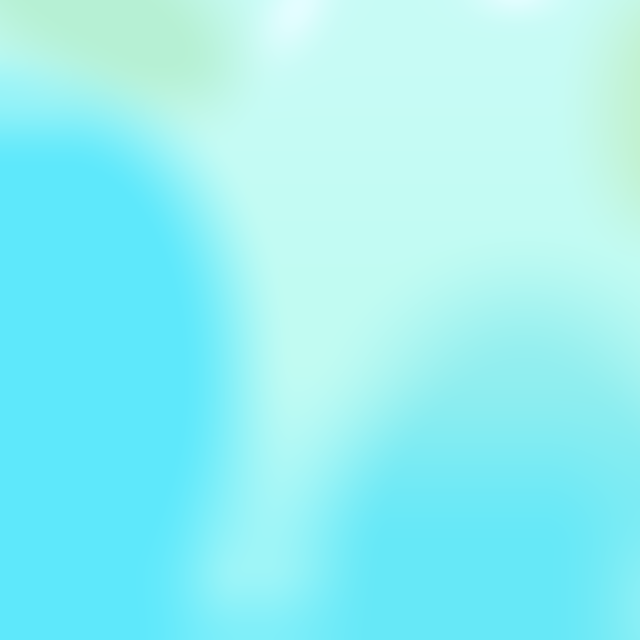
Write a Shadertoy shader that draws this background.

```glsl
// A soft pastel backdrop: mint fading to aqua, with blurred cyan and green pools.
// Each pool is an ellipse distance with a wide smooth edge, laid over the
// vertical base gradient; small gaussian glows add the pale highlights.

#define MINT   vec3(0.757, 0.985, 0.950)
#define AQUA   vec3(0.620, 0.960, 0.970)
#define CYAN   vec3(0.367, 0.910, 0.985)
#define TEAL   vec3(0.570, 0.933, 0.935)
#define LAGOON vec3(0.400, 0.910, 0.970)
#define LIME   vec3(0.715, 0.942, 0.830)
#define PEAR   vec3(0.760, 0.943, 0.805)
#define WHITE  vec3(0.890, 0.992, 1.000)
#define EDGE_SOFTNESS 0.092

// Approximate signed distance to an axis-aligned ellipse at the origin.
float ellipseDistance(vec2 p, vec2 radii) {
    float k0 = length(p / radii) + 1e-4;
    float k1 = length(p / (radii * radii)) + 1e-4;
    return k0 * (k0 - 1.0) / k1;
}

// Coverage of a blurred ellipse, from 0 outside to 1 inside.
float pool(vec2 p, vec2 radii, float softness) {
    return 1.0 - smoothstep(-softness, softness, ellipseDistance(p, radii));
}

float glow(vec2 p, vec2 spread) {
    vec2 q = p / spread;
    return exp(-dot(q, q));
}

vec2 rotate(vec2 p, float angle) {
    float c = cos(angle), s = sin(angle);
    return vec2(c * p.x + s * p.y, c * p.y - s * p.x);
}

void mainImage(out vec4 fragColor, in vec2 fragCoord) {
    vec2 uv = fragCoord / iResolution.xy;

    // Base gradient, slightly brighter at the top and bluer at the bottom
    vec3 color = mix(AQUA, MINT, smoothstep(0.14, 0.45, uv.y));
    color += vec3(0.025, 0.0, 0.012) * smoothstep(0.5, 1.0, uv.y);
    color = mix(color, CYAN, 0.48 * (1.0 - smoothstep(0.0, 0.12, uv.y)));

    // Green pools in the upper corners
    vec2 leftGreen = rotate(uv - vec2(0.143, 0.993), radians(-30.0));
    color = mix(color, LIME, pool(leftGreen, vec2(0.24, 0.124), 0.085));
    vec2 rightGreen = uv - vec2(1.03, 0.83);
    color = mix(color, PEAR, pool(rightGreen, vec2(0.085, 0.17), 0.09));

    // Pale highlights along the top and the left edge
    color = mix(color, WHITE, glow(rotate(uv - vec2(0.465, 0.99), -0.5), vec2(0.045, 0.08)));
    color = mix(color, WHITE, glow(uv - vec2(0.807, 1.01), vec2(0.065, 0.035)));
    color = mix(color, AQUA, 0.7 * glow(uv - vec2(-0.02, 0.87), vec2(0.13, 0.05)));

    // Right lagoon, deeper in colour toward the bottom
    vec2 lagoon = uv - vec2(0.82, 0.023);
    float lagoonBlur = EDGE_SOFTNESS + 0.035 * smoothstep(0.2, 0.5, lagoon.y);
    vec3 lagoonColor = mix(TEAL, LAGOON, smoothstep(0.44, 0.14, uv.y));
    lagoonColor = mix(lagoonColor, TEAL, 0.35 * smoothstep(0.85, 1.0, uv.x));
    color = mix(color, lagoonColor, pool(lagoon, vec2(0.319, 0.508), lagoonBlur));
    color = mix(color, AQUA, 0.6 * glow(uv - vec2(1.03, 0.05), vec2(0.07, 0.12)));

    // Left cyan pool, extended to the edge, and its foot in the corner
    vec2 leftPool = vec2(max(uv.x - 0.104, 0.0), uv.y - 0.414);
    float cyanMask = pool(leftPool, vec2(0.267, 0.41), EDGE_SOFTNESS);
    vec2 foot = vec2(max(uv.x - 0.08, 0.0), uv.y);
    float footMask = pool(foot, vec2(0.21, 0.25), EDGE_SOFTNESS);
    color = mix(color, CYAN, 1.0 - (1.0 - cyanMask) * (1.0 - footMask));

    fragColor = vec4(clamp(color, 0.0, 1.0), 1.0);
}
```
